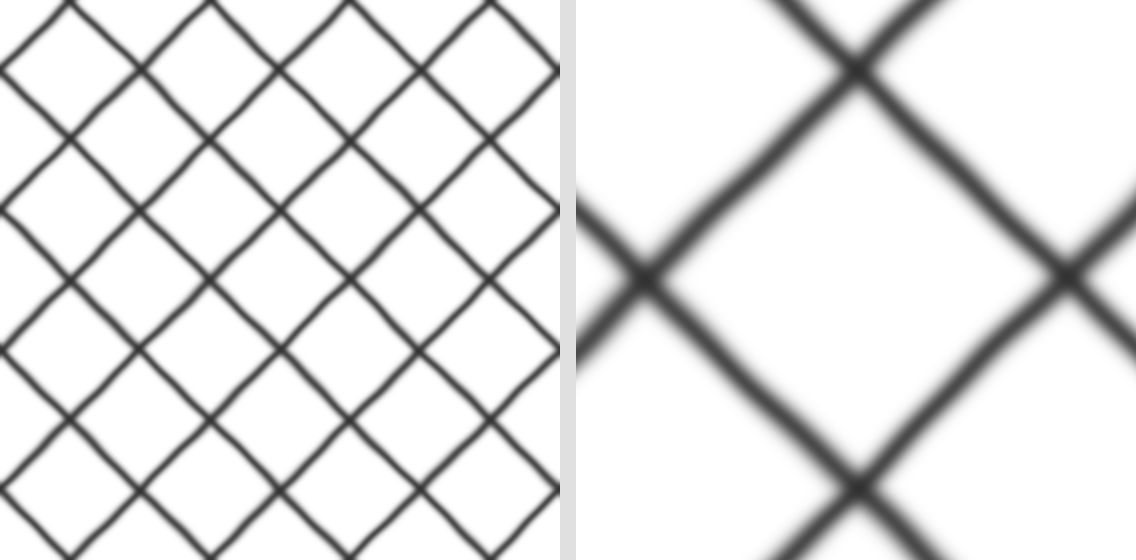
Left: the whole. Right: its middle third, enlarged.
This pattern is drawn by a Shadertoy shader. Its source:

```glsl
// Soft charcoal diamond lattice on white, with slightly wavering hand-drawn lines.

const float TAU = 6.2831853;
const float REPEATS = 4.0;          // diamonds across and down
const float LINE_SIGMA = 0.0058;    // soft line spread, in canvas units
const float LINE_PEAK = 0.866;      // ink coverage on a line's centre
const float WIDTH_VARIATION = 0.08; // relative change of line spread
const float WOBBLE = 0.0011;        // line displacement, in canvas units
const float RIPPLE = 0.0005;        // finer displacement, in canvas units
const vec3 PAPER = vec3(1.0);
const vec3 INK = vec3(0.18);

// Sine with whole-number frequencies, so it wraps on the unit square.
float wave(vec2 p, vec2 freq, float phase) {
    return sin(TAU * (dot(p, freq) + phase));
}

// Slow drift plus fine ripple across a line.
float waver(vec2 p, float seed) {
    float drift = wave(p, vec2(3.0, -2.0), seed) + wave(p, vec2(2.0, 5.0), seed * 2.3);
    float ripple = wave(p, vec2(11.0, -7.0), seed * 3.1) + wave(p, vec2(6.0, 13.0), seed * 4.7);
    return WOBBLE * drift + RIPPLE * ripple;
}

// Ink coverage of one family of parallel diagonals.
float diagonals(vec2 p, vec2 direction, float seed) {
    float spacing = 1.0 / (REPEATS * length(direction));
    float phase = fract(dot(p, direction) * REPEATS) - 0.5;
    float dist = phase * spacing + waver(p, seed);
    float thickness = 0.6 * wave(p, vec2(3.0, 1.0), seed * 1.7)
                    + 0.4 * wave(p, vec2(-4.0, 7.0), seed * 2.9);
    float pixel = 1.0 / min(iResolution.x, iResolution.y);
    float sigma = max(LINE_SIGMA * (1.0 + WIDTH_VARIATION * thickness), 0.5 * pixel);
    return LINE_PEAK * exp(-0.5 * dist * dist / (sigma * sigma));
}

void mainImage(out vec4 fragColor, in vec2 fragCoord) {
    vec2 p = fragCoord / iResolution.xy;

    // Overlapping coverage deepens the crossings.
    float rising = diagonals(p, vec2(1.0, -1.0), 0.37);
    float falling = diagonals(p, vec2(1.0, 1.0), 0.81);
    float coverage = 1.0 - (1.0 - rising) * (1.0 - falling);

    fragColor = vec4(mix(PAPER, INK, coverage), 1.0);
}
```
